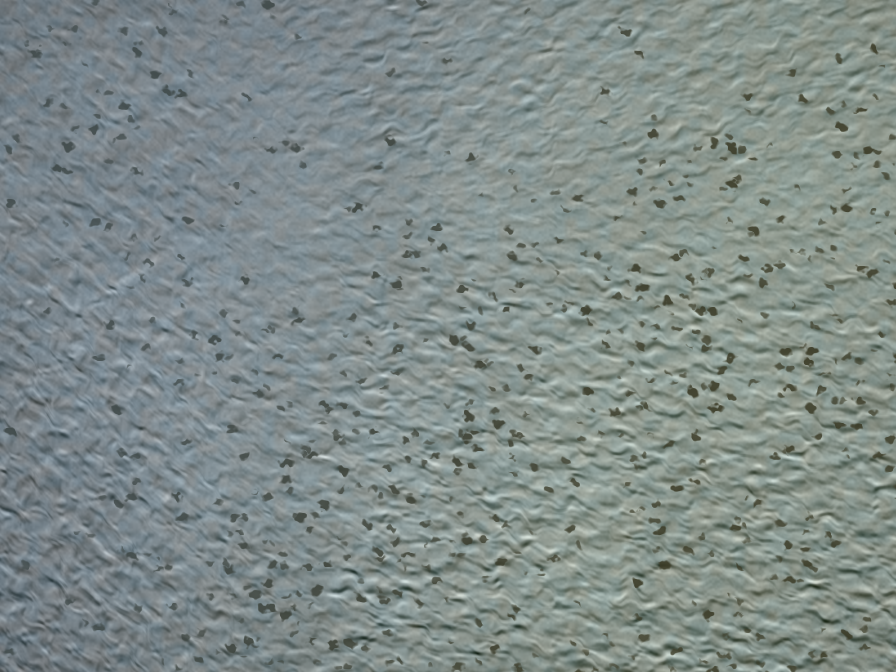
This texture is drawn by a WebGL 2 fragment shader. Its source:

```glsl
#version 300 es
precision highp float;
// Weathered stucco wall: stretched noise forms a trowelled relief lit from
// above, its grain turning across the wall. Scattered irregular pits gather
// in clusters, over a slow drift from cool blue-grey to greenish grey.

uniform vec2 u_resolution;
out vec4 fragColor;

const vec3 COOL_PLASTER = vec3(0.505, 0.550, 0.580);
const vec3 WARM_PLASTER = vec3(0.555, 0.602, 0.567);
const vec3 COOL_PIT = vec3(0.25, 0.29, 0.29);
const vec3 WARM_PIT = vec3(0.235, 0.235, 0.155);
const vec2 GRAIN_FREQ = vec2(40.0, 78.0);   // along and across the strokes
const float ANGLE_LEFT = -0.85;
const float ANGLE_LOWER = -0.28;
const float ANGLE_UPPER = 0.30;
const vec2 LIGHT_STEP = vec2(-0.0014, 0.0048);
const float RELIEF = 0.43;
const float PIT_CELL = 0.022;
const float PIT_RADIUS = 0.0062;
const float PIT_CHANCE = 0.36;
const float PIT_SOFTNESS = 0.0022;
const float SPECKLE = 0.035;

float hash(vec2 p) {
  return fract(sin(dot(p, vec2(127.1, 311.7))) * 43758.5453);
}

float noise(vec2 p) {
  vec2 i = floor(p), f = fract(p);
  f = f * f * f * (f * (f * 6.0 - 15.0) + 10.0);
  float low = mix(hash(i), hash(i + vec2(1, 0)), f.x);
  float high = mix(hash(i + vec2(0, 1)), hash(i + vec2(1, 1)), f.x);
  return mix(low, high, f.y);
}

vec2 turn(vec2 p, float angle) {
  float c = cos(angle), s = sin(angle);
  return vec2(c * p.x + s * p.y, c * p.y - s * p.x);
}

// Two octaves of noise stretched along one stroke direction
float strokes(vec2 p, float angle) {
  vec2 q = turn(p, angle) * GRAIN_FREQ;
  return noise(q + 17.0) + 0.42 * noise(turn(q, 0.5) * 2.1 + 53.0);
}

// Relief height: three stroke directions blended over the wall
float height(vec2 p) {
  vec2 warp = vec2(noise(p * 48.0), noise(p * 48.0 + 91.0)) - 0.5;
  vec2 q = p + 0.012 * warp;
  float right = smoothstep(0.15, 0.65, p.x);
  float upper = smoothstep(0.55, 0.85, p.y);
  float rightSide = mix(strokes(q, ANGLE_LOWER), strokes(q, ANGLE_UPPER), upper);
  return mix(strokes(q, ANGLE_LEFT), rightSide, right);
}

// Likelihood of pits: a broad lower right field and an upper left cluster
float pitDensity(vec2 p) {
  float field = 1.0 - smoothstep(-0.12, 0.14, p.y - 0.40 - 0.40 * p.x);
  field *= smoothstep(0.0, 0.45, p.x);
  vec2 d = p - vec2(0.27, 0.86);
  float cluster = 0.65 * exp(-14.0 * dot(d, d));
  float clumps = smoothstep(0.2, 0.75, noise(p * 11.0 + 5.0));
  return (0.07 + field + cluster) * mix(0.3, 1.3, clumps);
}

// Pit coverage from the nearby jittered cells
float pits(vec2 p) {
  vec2 ragged = vec2(noise(p * 150.0), noise(p * 150.0 + 37.0)) - 0.5;
  vec2 q = p + 0.008 * ragged;
  vec2 home = floor(p / PIT_CELL);
  float cover = 0.0;
  for (int y = -1; y <= 1; y++) {
    for (int x = -1; x <= 1; x++) {
      vec2 cell = home + vec2(x, y);
      vec2 jitter = vec2(hash(cell + 3.3), hash(cell + 7.9));
      vec2 center = (cell + jitter) * PIT_CELL;
      float present = step(hash(cell + 21.7), PIT_CHANCE * pitDensity(center));
      float size = hash(cell + 41.3);
      float radius = PIT_RADIUS * mix(0.45, 1.15, size);
      vec2 d = turn(q - center, mix(-0.9, 0.5, hash(cell + 63.1)));
      float dist = length(d * vec2(0.8, 1.25)) - radius;
      float disc = 1.0 - smoothstep(-PIT_SOFTNESS, PIT_SOFTNESS, dist);
      cover = max(cover, present * disc * mix(0.6, 1.0, size));
    }
  }
  return cover;
}

void main() {
  vec2 p = gl_FragCoord.xy / u_resolution.y;
  vec2 uv = gl_FragCoord.xy / u_resolution;

  // Slow tint and brightness drift
  float warmth = smoothstep(0.1, 0.85, uv.x + 0.25 * (0.5 - uv.y));
  vec3 color = mix(COOL_PLASTER, WARM_PLASTER, warmth);
  vec2 off = uv - vec2(0.58, 0.52);
  color *= 1.03 - 0.30 * dot(off, off);
  color *= 0.97 + 0.06 * noise(p * 7.0);

  // Relief lit from above, stronger toward the bottom
  float slope = height(p) - height(p + LIGHT_STEP);
  float depth = mix(1.15, 0.62, smoothstep(0.1, 0.95, uv.y));
  float shade = RELIEF * depth * slope;
  color += max(shade, 0.0) * 0.75 + min(shade, 0.0) * vec3(1.0, 0.98, 1.05);

  // Fine speckle and faint colour mottling
  color += SPECKLE * (noise(p * 260.0) - 0.5);
  color += 0.035 * (noise(p * 60.0 + 11.0) - 0.5) * vec3(1.0, -0.2, -1.0);

  // Pits
  color = mix(color, mix(COOL_PIT, WARM_PIT, warmth), 0.92 * pits(p));
  fragColor = vec4(clamp(color, 0.0, 1.0), 1.0);
}
```
